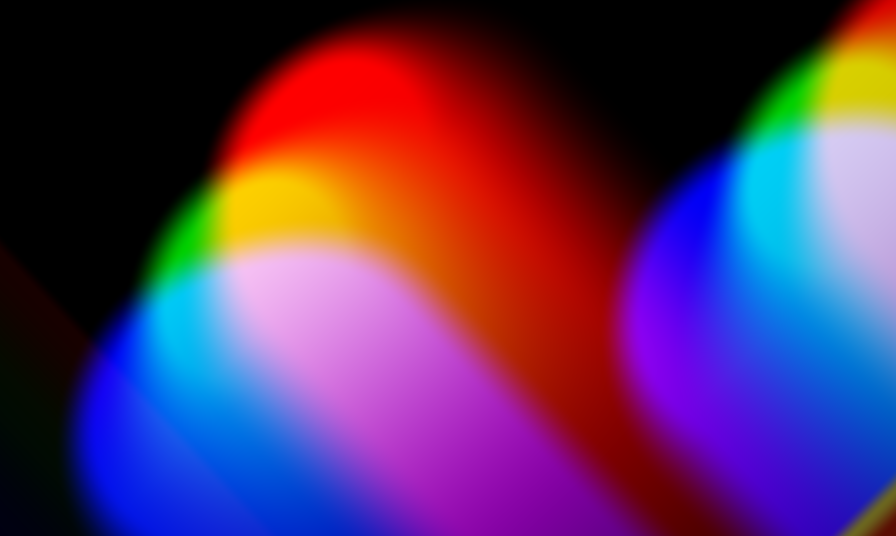
This background is drawn by a Shadertoy shader. Its source:

```glsl
const vec2 FLOW = vec2(0.68, -0.73);      // direction the beams travel
const vec2 ACROSS = vec2(0.73, 0.68);     // from lower-left to upper-right flank
const vec2 CREST = vec2(-0.81, 0.58);     // crisp side of each rounded tip

// Round-tipped beam: separate edge ramps for the crest and both flanks
float beam(vec2 p, vec2 tip, float radius, vec2 upperRamp, vec2 lowerRamp, vec2 fade) {
    vec2 q = p - tip;
    float along = dot(q, FLOW);
    q -= FLOW * max(along, 0.0);
    float dist = length(q);
    vec2 facing = q / max(dist, 0.0001);
    vec2 flank = mix(lowerRamp, upperRamp, smoothstep(-0.6, 0.6, dot(facing, ACROSS)));
    vec2 ramp = mix(flank, vec2(-0.065, 0.015), smoothstep(0.0, 0.95, dot(facing, CREST)));
    float body = 1.0 - smoothstep(ramp.x, ramp.y, dist - radius);
    return body * (1.0 - smoothstep(fade.x, fade.y, along));
}

float redBeam(vec2 p, vec2 tip) {
    return beam(p, tip, 0.359, vec2(-0.24, 0.085), vec2(-0.055, 0.16), vec2(-0.33, 1.52));
}

float greenBeam(vec2 p, vec2 tip, float reach) {
    return 0.82 * beam(p, tip, 0.354, vec2(-0.26, 0.13), vec2(-0.22, 0.24), vec2(-0.33, reach));
}

float blueBeam(vec2 p, vec2 tip, float radius) {
    return 0.97 * beam(p, tip, radius, vec2(-0.02, 0.08), vec2(-0.14, 0.02), vec2(-0.43, 1.74));
}

float band(float x, float centre, float width) {
    float t = (x - centre) / width;
    return exp(-t * t);
}

void mainImage(out vec4 fragColor, in vec2 fragCoord) {
    vec2 p = fragCoord / iResolution.y;

    // Two sets of offset red, green and blue beams
    vec3 leftLight = vec3(
        redBeam(p, vec2(0.737, 0.609)),
        greenBeam(p, vec2(0.598, 0.391), 0.565),
        blueBeam(p, vec2(0.496, 0.170), 0.380));
    vec3 rightLight = vec3(
        0.85 * redBeam(p, vec2(1.848, 0.761)),
        greenBeam(p, vec2(1.691, 0.609), 0.98),
        blueBeam(p, vec2(1.533, 0.380), 0.402));
    vec3 color = 1.0 - (1.0 - leftLight) * (1.0 - rightLight);

    // Faint spectrum in the lower-left shadow
    float v = dot(p, ACROSS);
    float shadowEdge = 1.0 - smoothstep(0.36, 0.385, v);
    vec3 faint = vec3(0.09 * band(v, 0.36, 0.11), 0.045 * band(v, 0.19, 0.10), 0.07 * band(v, 0.0, 0.12));
    color += faint * shadowEdge * (1.0 - smoothstep(0.3, 0.75, p.x));

    // Next fold entering at the lower-right corner
    float fold = (p.x - p.y - 1.565) * 0.707;
    vec3 foldColor = mix(vec3(0.42, 0.40, 0.12), vec3(0.35, 0.05, 0.01), smoothstep(0.015, 0.06, fold));
    color = mix(color, foldColor, smoothstep(-0.015, 0.018, fold));

    fragColor = vec4(clamp(color, 0.0, 1.0), 1.0);
}
```
